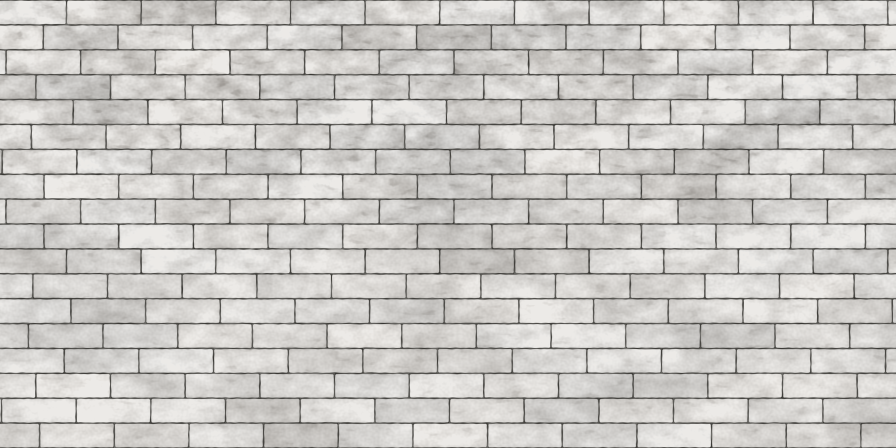
This texture is drawn by a WebGL 2 fragment shader. Its source:

```glsl
#version 300 es
precision highp float;
// Pale weathered brick wall: 12 x 18 bricks with thin dark joints and uneven row shifts.

uniform vec2 u_resolution;
out vec4 outColor;

// Layout; lengths are fractions of the canvas height
const vec2 BRICK_COUNT = vec2(12.0, 18.0);
const vec2 BRICK_SIZE = vec2(2.0, 1.0) / BRICK_COUNT;
const float HALF_JOINT = 0.00155;
const float CORNER_RADIUS = 0.0035;
const float EDGE_WOBBLE = 0.0012;
const float GRIME_WIDTH = 0.0035;

// Sideways shift of each row in bricks, from the bottom up
const float ROW_SHIFT[18] = float[18](
  0.53, 0.02, 0.48, 0.86, 0.38, 0.95, 0.44, 0.89, 0.59,
  0.08, 0.59, 0.03, 0.42, 0.98, 0.48, 0.08, 0.58, 0.89);

// Colours and wear
const vec3 BRICK_COLOR = vec3(0.860, 0.852, 0.840);
const vec3 JOINT_COLOR = vec3(0.320, 0.315, 0.300);
const vec3 STAIN_TINT = vec3(0.97, 1.0, 1.03);
const float TONE_RANGE = 0.075;
const float DARK_BRICK_SHARE = 0.10;
const float DARK_BRICK_DROP = 0.05;
const float WALL_GAIN = 0.10;
const float UPPER_DIRT = 0.025;
const float CLOUD_GAIN = 0.12;
const float GRAIN_GAIN = 0.035;
const float STREAK_GAIN = 0.07;
const float GRIME_GAIN = 0.06;

float hash(vec2 p) {
  vec3 q = fract(p.xyx * vec3(0.1031, 0.1030, 0.0973));
  q += dot(q, q.yzx + 33.33);
  return fract((q.x + q.y) * q.z);
}

float cornerSlope(vec2 cell, vec2 offset) {
  float angle = 6.2832 * hash(cell);
  return dot(vec2(cos(angle), sin(angle)), offset);
}

float gradientNoise(vec2 p) {
  vec2 i = floor(p), f = fract(p);
  vec2 w = f * f * f * (f * (f * 6.0 - 15.0) + 10.0);
  vec2 e = vec2(1.0, 0.0);
  float low = mix(cornerSlope(i, f), cornerSlope(i + e, f - e), w.x);
  float high = mix(cornerSlope(i + e.yx, f - e.yx), cornerSlope(i + 1.0, f - 1.0), w.x);
  return mix(low, high, w.y);
}

float fbm(vec2 p) {
  float sum = 0.0, gain = 1.0;
  for (int octave = 0; octave < 4; octave++) {
    sum += gain * gradientNoise(p);
    p = mat2(1.6, 1.2, -1.2, 1.6) * p + 17.3;
    gain *= 0.55;
  }
  return sum;
}

float roundedBox(vec2 p, vec2 halfSize, float radius) {
  vec2 q = abs(p) - halfSize + radius;
  return length(max(q, 0.0)) + min(max(q.x, q.y), 0.0) - radius;
}

// Brick face with its own tone, cloudy stains, scuffs and grain
vec3 brickFace(vec2 id, vec2 local, vec2 seed, float height) {
  float tone = TONE_RANGE * (hash(id + 3.7) - 0.5);
  tone -= DARK_BRICK_DROP * step(hash(id + 51.2), DARK_BRICK_SHARE);
  float wear = mix(0.75, 1.2, smoothstep(0.3, 0.8, height));
  float cloud = fbm(local * vec2(15.0, 24.0) + seed);
  float grain = gradientNoise(local * 150.0 + seed * 1.7);
  float streak = gradientNoise(local * vec2(28.0, 80.0) + seed + 40.0);
  float scuff = smoothstep(0.12, 0.5, streak) * smoothstep(-0.1, 0.3, -cloud);
  float stain = wear * (CLOUD_GAIN * cloud - STREAK_GAIN * scuff);
  float warmth = 0.006 * (hash(id + 88.4) - 0.5);
  vec3 color = BRICK_COLOR + tone + stain * STAIN_TINT + GRAIN_GAIN * grain;
  return color + warmth * vec3(1.0, 0.0, -1.0);
}

void main() {
  vec2 uv = gl_FragCoord.xy / u_resolution;
  float pixel = 1.0 / u_resolution.y;

  // Brick grid, wrapping at the sides
  int row = clamp(int(uv.y * BRICK_COUNT.y), 0, 17);
  vec2 grid = uv * BRICK_COUNT - vec2(ROW_SHIFT[row], 0.0);
  vec2 id = vec2(mod(floor(grid.x), BRICK_COUNT.x), float(row));
  vec2 local = (fract(grid) - 0.5) * BRICK_SIZE;
  vec2 seed = 60.0 + 90.0 * vec2(hash(id + 11.0), hash(id + 29.0));

  // Slightly ragged outline
  float wobble = EDGE_WOBBLE * gradientNoise(local * 75.0 + seed);
  float edge = roundedBox(local, 0.5 * BRICK_SIZE - HALF_JOINT, CORNER_RADIUS) + wobble;

  // Face with broad wall stains and grime along the edges
  vec3 color = brickFace(id, local, seed, uv.y);
  color += WALL_GAIN * fbm(uv * vec2(7.0, 5.0) + 31.0);
  color -= UPPER_DIRT * smoothstep(0.3, 0.8, uv.y);
  float grimePatch = 0.7 + gradientNoise(local * 60.0 + seed + 9.0);
  color -= GRIME_GAIN * grimePatch * exp(min(edge, 0.0) / GRIME_WIDTH);
  color = min(color, vec3(0.925, 0.918, 0.905));

  // Joint, darker in places
  vec3 joint = JOINT_COLOR + 0.2 * gradientNoise(local * 45.0 + seed + 23.0);
  color = mix(color, joint, smoothstep(-0.7 * pixel, 0.7 * pixel, edge));

  outColor = vec4(color, 1.0);
}
```
